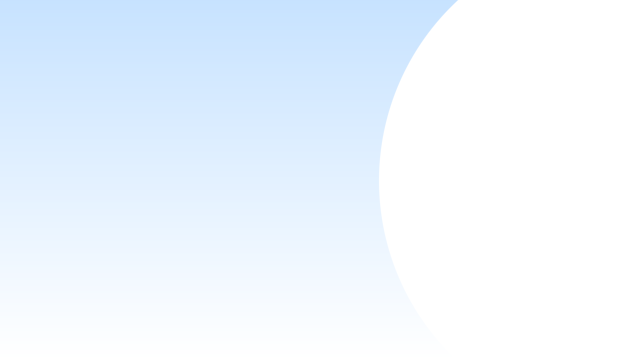
This background is drawn by a WebGL 2 fragment shader. Its source:

```glsl
#version 300 es
precision highp float;

uniform vec2 u_resolution;
out vec4 outColor;

float circleDistance(vec2 p, vec2 center, float radius) {
    return length(p - center) - radius;
}

void main() {
    // Canvas units: height is 1, width is the aspect ratio
    vec2 p = gl_FragCoord.xy / u_resolution.y;
    float aspect = u_resolution.x / u_resolution.y;
    float pixel = 1.0 / u_resolution.y;

    // Vertical sky gradient, white at the bottom
    vec3 color = mix(vec3(1.0), vec3(0.78, 0.888, 1.0), clamp(p.y, 0.0, 1.0));

    // Large white disc running off the right side
    float disc = circleDistance(p, vec2(aspect - 0.042, 0.498), 0.683);
    color = mix(color, vec3(1.0), 1.0 - smoothstep(-0.75 * pixel, 0.75 * pixel, disc));

    // The area right of the disc center stays white
    color = mix(color, vec3(1.0), smoothstep(-pixel, pixel, p.x - aspect + 0.042));

    outColor = vec4(color, 1.0);
}
```
